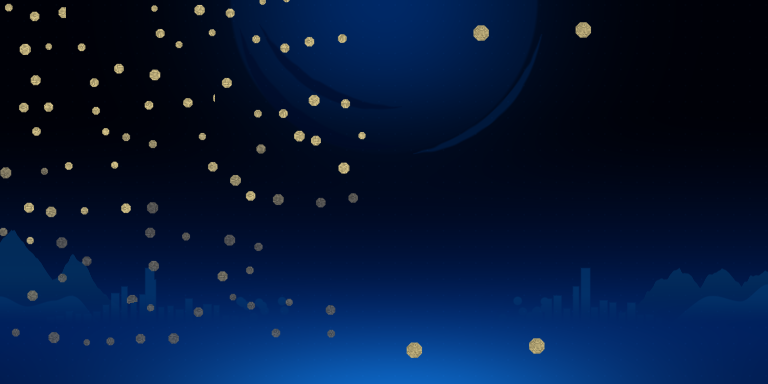
This background is drawn by a Shadertoy shader. Its source:

```glsl
const vec3 NIGHT = vec3(0.0, 0.003, 0.03);
const vec3 NAVY = vec3(0.0, 0.085, 0.275);
const vec3 HAZE_BLUE = vec3(0.01, 0.22, 0.44);
const vec3 GOLD = vec3(0.73, 0.67, 0.47);
const vec3 PEWTER = vec3(0.38, 0.37, 0.35);

float hash(vec2 p) {
    vec3 q = fract(vec3(p.xyx) * 0.1031);
    q += dot(q, q.yzx + 33.33);
    return fract((q.x + q.y) * q.z);
}

float noise(vec2 p) {
    vec2 i = floor(p), f = fract(p);
    f = f * f * (3.0 - 2.0 * f);
    return mix(mix(hash(i), hash(i + vec2(1, 0)), f.x),
               mix(hash(i + vec2(0, 1)), hash(i + vec2(1, 1)), f.x), f.y);
}

float fill(float d, float px) { return smoothstep(px, -px, d); }

float boxDist(vec2 p, vec2 halfSize) {
    vec2 d = abs(p) - halfSize;
    return max(d.x, d.y);
}

// Tapered brush stroke along an arc, centred on the given angle
float arcStroke(vec2 p, float radius, float angle, float span, float width, float px) {
    float t = (atan(p.y, p.x) - angle) / span;
    float halfWidth = width * max(1.0 - t * t, 0.0);
    float bristle = 0.004 * (noise(vec2(t * 9.0, length(p) * 90.0)) - 0.5);
    float d = abs(length(p) - radius + bristle) - halfWidth;
    return fill(d, px * 1.5) * step(abs(t), 1.0);
}

float peak(float x, float centre, float height, float slope) {
    return height - slope * abs(x - centre);
}

float ridge(float x) {
    float h = max(peak(x, 0.03, 0.395, 1.15), peak(x, 0.19, 0.33, 1.1));
    h = max(h, max(peak(x, 1.77, 0.3, 0.75), peak(x, 1.88, 0.305, 0.8)));
    h = max(h, peak(x, 2.0, 0.305, 0.6));
    return h + 0.025 * (noise(vec2(x * 45.0, 2.0)) - 0.5)
             + 0.01 * (noise(vec2(x * 130.0, 5.0)) - 0.5);
}

// Row of towers that shrinks away from its centre
float skyline(vec2 p, float centre, float halfSpan, float seed, float px) {
    const float PITCH = 0.024;
    float id = floor(p.x / PITCH);
    float local = (fract(p.x / PITCH) - 0.5) * PITCH;
    float envelope = max(1.0 - abs((id + 0.5) * PITCH - centre) / halfSpan, 0.0);
    float r = hash(vec2(id, seed));
    float top = 0.17 + envelope * (0.03 + 0.09 * r * r);
    float halfWidth = PITCH * mix(0.28, 0.46, hash(vec2(id, seed + 7.0)));
    float d = boxDist(vec2(local, p.y - top * 0.5), vec2(halfWidth, top * 0.5));
    d = max(d, abs(p.x - centre) - halfSpan);
    return min(d, boxDist(p - vec2(centre, 0.15), vec2(0.012, 0.152)));
}

float bushes(vec2 p, float centre, float seed) {
    float d = 1.0;
    for (int i = 0; i < 9; i++) {
        float k = float(i);
        vec2 offset = vec2(hash(vec2(k, seed)) - 0.5, hash(vec2(seed, k)) - 0.5);
        d = min(d, length(p - vec2(centre, 0.195) - offset * vec2(0.13, 0.06)) - 0.011);
    }
    return d;
}

// Eight-sided flake of foil with a grainy surface
vec3 flake(vec3 under, vec2 q, float radius, vec3 tint, float alpha, float px) {
    vec2 a = abs(q);
    float d = max(max(a.x, a.y), (a.x + a.y) * 0.7071) - radius;
    float grain = 0.8 + 0.4 * noise(q * 330.0 + radius * 9000.0);
    return mix(under, tint * grain, fill(d, px * 0.7) * alpha);
}

vec3 confetti(vec3 under, vec2 p, float px) {
    const float CELL = 0.085;
    vec2 g = p / CELL;
    g.x += hash(vec2(floor(g.y), 4.0));
    vec2 id = floor(g);
    vec2 jitter = mix(vec2(0.2), vec2(0.8), vec2(hash(id + 11.3), hash(id + 47.9)));
    float density = 0.9 - 0.32 * p.x - 0.25 * smoothstep(0.4, 0.1, p.y);
    density *= step(id.x * CELL, 1.0) * step(0.8, id.y);
    float shown = step(hash(id + 83.1), density);
    float radius = mix(0.008, 0.0145, hash(id + 29.7));
    float bright = smoothstep(0.3, 0.6, p.y + 0.35 * (hash(id + 61.2) - 0.5));
    vec3 tint = mix(PEWTER, GOLD, bright);
    return flake(under, (fract(g) - jitter) * CELL, radius, tint, shown * mix(0.8, 1.0, bright), px);
}

void mainImage(out vec4 fragColor, in vec2 fragCoord) {
    float px = 1.0 / iResolution.y;
    vec2 p = fragCoord * px;
    p.x *= 2.0 * iResolution.y / iResolution.x;

    // Sky, upper halo and floor light
    vec3 col = mix(NAVY, NIGHT, smoothstep(0.12, 0.72, p.y));
    vec2 m = p - vec2(1.0, 1.0);
    float halo = exp(-m.x * m.x * 6.5) * smoothstep(0.42, 1.0, p.y);
    col += vec3(0.0, 0.125, 0.3) * halo;
    vec2 f = (p - vec2(1.03, -0.04)) / vec2(0.62, 0.17);
    col += vec3(0.05, 0.31, 0.48) * exp(-dot(f, f));
    col += vec3(0.0, 0.035, 0.08) * exp(-pow((p.y - 0.17) / 0.13, 2.0));

    // Moon disc with brushed crescents
    float disc = fill(length(m) - 0.4, px * 2.0);
    col += vec3(0.0, 0.03, 0.07) * disc * smoothstep(0.52, 0.85, p.y);
    float shade = arcStroke(m, 0.382, -2.2, 0.75, 0.02, px);
    shade = max(shade, arcStroke(m - vec2(0.02, 0.1), 0.38, -2.1, 0.6, 0.014, px));
    col = mix(col, vec3(0.0, 0.035, 0.15), shade * 0.55);
    float shine = arcStroke(m - vec2(0.015, 0.0), 0.405, -0.82, 0.6, 0.011, px);
    col = mix(col, vec3(0.0, 0.13, 0.31), shine * 0.6);

    // Faint lattice of points
    vec2 lattice = (fract(p / 0.042) - 0.5) * 0.042;
    col += vec3(0.005, 0.02, 0.035) * fill(length(lattice) - 0.0015, px);

    // Mountains and city dissolve into mist at the base
    float mist = smoothstep(0.15, 0.3, p.y);
    col = mix(col, HAZE_BLUE * 0.85, fill(p.y - ridge(p.x), px) * mist * 0.85);
    float sides = smoothstep(0.7, 0.85, abs(p.x - 1.0));
    float foothill = 0.14 + sides * (0.03 + 0.09 * noise(vec2(p.x * 14.0, 9.0)));
    float nearMist = smoothstep(0.15, 0.24, p.y);
    col = mix(col, HAZE_BLUE, fill(p.y - foothill, px) * nearMist * 0.6);
    float city = min(skyline(p, 0.39, 0.27, 3.0, px), skyline(p, 1.525, 0.2, 8.0, px));
    city = min(city, min(bushes(p, 0.69, 5.0), bushes(p, 1.36, 6.0)));
    col = mix(col, HAZE_BLUE, fill(city, px) * nearMist * 0.7);

    // Gold flakes: a drifting crowd, then four large strays
    col = confetti(col, p, px);
    vec2 strays[4] = vec2[4](vec2(1.253, 0.914), vec2(1.519, 0.922), vec2(1.079, 0.088), vec2(1.398, 0.099));
    for (int i = 0; i < 4; i++) {
        col = flake(col, p - strays[i], 0.02, GOLD * 0.92, 1.0, px);
    }
    fragColor = vec4(clamp(col, 0.0, 1.0), 1.0);
}
```
